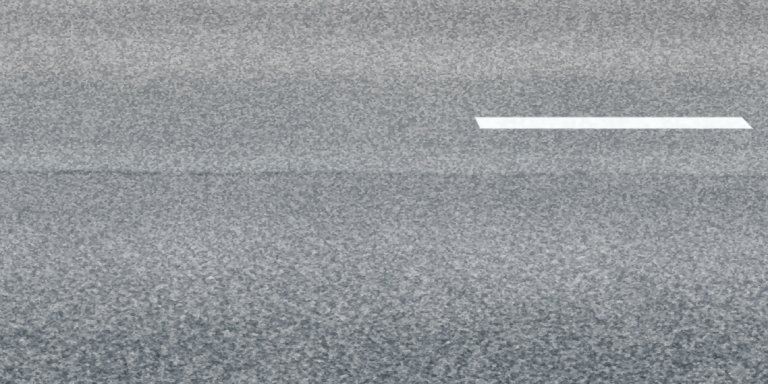
Write a Shadertoy shader that draws this texture.

```glsl
// Worn grey asphalt seen at a low angle, with one white lane dash.
// Soft cellular noise gives the stone grain, finer with distance; gaussian
// bands and layered sines give the wheel tracks, streaks and paving seam.

const vec3 PAINT_WHITE = vec3(0.965, 0.98, 0.985);
const float SOFT_EDGE = 0.0035;

vec2 hash22(vec2 p) {
    vec3 q = fract(vec3(p.xyx) * vec3(0.1031, 0.1030, 0.0973));
    q += dot(q, q.yzx + 33.33);
    return fract((q.xx + q.yz) * q.zy);
}

// Each cell holds one stone of random brightness; borders blend softly.
// Returns a value centred on zero.
float stones(vec2 p, float sharpness) {
    vec2 cell = floor(p);
    vec2 local = p - cell;
    float total = 0.0;
    float weights = 0.0;
    for (int j = -1; j <= 1; j++) {
        for (int i = -1; i <= 1; i++) {
            vec2 offset = vec2(i, j);
            vec2 seed = hash22(cell + offset);
            vec2 away = offset + seed - local;
            float weight = exp(-sharpness * dot(away, away));
            float shade = hash22(cell + offset + 517.0).x;
            total += weight * shade;
            weights += weight;
        }
    }
    return total / weights - 0.5;
}

// Soft horizontal band of height 1 at its centre
float band(float y, float centre, float width) {
    float d = (y - centre) / width;
    return exp(-d * d);
}

// Long, thin, nearly level streaks
float streaks(vec2 p) {
    float sum = 0.0;
    float amplitude = 0.5;
    float frequency = 38.0;
    for (int i = 0; i < 4; i++) {
        float bend = sin(p.x * 1.7 + float(i) * 2.1);
        sum += amplitude * sin(p.y * frequency + bend + float(i) * 4.3);
        amplitude *= 0.7;
        frequency *= 1.73;
    }
    return sum;
}

// Large-scale brightness of the road surface
float roadLight(vec2 p, float seamY) {
    float y = p.y;
    float light = mix(0.505, 0.588, smoothstep(0.04, 0.30, y));
    light += 0.024 * band(y, 0.34, 0.07);
    light += 0.058 * band(y, 0.86, 0.07);
    light += 0.030 * band(y, 1.0, 0.03);
    light -= 0.030 * band(y, 0.49, 0.05) * smoothstep(0.7, 1.6, p.x);
    light += 0.012 * streaks(p) * smoothstep(0.52, 0.75, y);

    // Pale strip that ends abruptly at the seam
    float above = y - seamY;
    float strip = smoothstep(-0.004, 0.008, above) * (1.0 - smoothstep(0.03, 0.085, above));
    light += 0.045 * strip;
    return light + 0.04 * stones(p * vec2(3.0, 9.0), 3.0);
}

// Dark, broken line where two paving strips meet
float seamShade(vec2 p, float seamY) {
    float broken = 0.7 + 1.1 * stones(p * vec2(22.0, 5.0), 5.0);
    float fade = mix(1.0, 0.4, smoothstep(0.3, 1.3, p.x));
    return band(p.y, seamY - 0.003, 0.006) * broken * fade;
}

// Stone grain: fine far away, coarser and stronger close up
float grain(vec2 p) {
    float near = 1.0 - smoothstep(0.0, 0.65, p.y);
    float fine = stones(p * vec2(185.0, 235.0), 4.5);
    float coarse = stones(p * vec2(100.0, 150.0) + 40.0, 4.5);
    float chips = smoothstep(0.22, 0.42, stones(p * vec2(110.0, 170.0) + 90.0, 6.0));
    return fine * mix(0.20, 0.19, near) + coarse * mix(0.04, 0.25, near)
         + chips * mix(0.01, 0.07, near);
}

// Shadows lean blue; bright and distant stone is neutral
vec3 asphaltColor(float light, float y) {
    float blue = mix(0.030, 0.010, smoothstep(0.42, 0.74, light));
    blue -= 0.012 * smoothstep(0.45, 1.0, y);
    return light + blue * vec3(-1.0, 0.0, 0.75);
}

// Coverage of the slanted lane dash; left and right edges lean with depth
float dash(vec2 p, float top, float bottom, vec2 ends, vec2 lean) {
    vec2 edges = ends + lean * (top - p.y);
    float vertical = max(p.y - top, bottom - p.y);
    float sideways = max(edges.x - p.x, p.x - edges.y);
    return 1.0 - smoothstep(-SOFT_EDGE, SOFT_EDGE, max(vertical, sideways));
}

void mainImage(out vec4 fragColor, in vec2 fragCoord) {
    vec2 p = fragCoord / iResolution.y;
    float seamY = 0.554 - 0.005 * p.x + 0.002 * sin(p.x * 9.0);

    float light = roadLight(p, seamY) + grain(p);
    light -= 0.085 * seamShade(p, seamY);
    vec3 color = asphaltColor(light, p.y);

    float paint = dash(p, 0.695, 0.665, vec2(1.237, 1.932), vec2(0.43, 0.95));
    vec3 paintColor = PAINT_WHITE + 0.03 * stones(p * 90.0, 5.0);
    color = mix(color, paintColor, paint);

    fragColor = vec4(clamp(color, 0.0, 1.0), 1.0);
}
```
